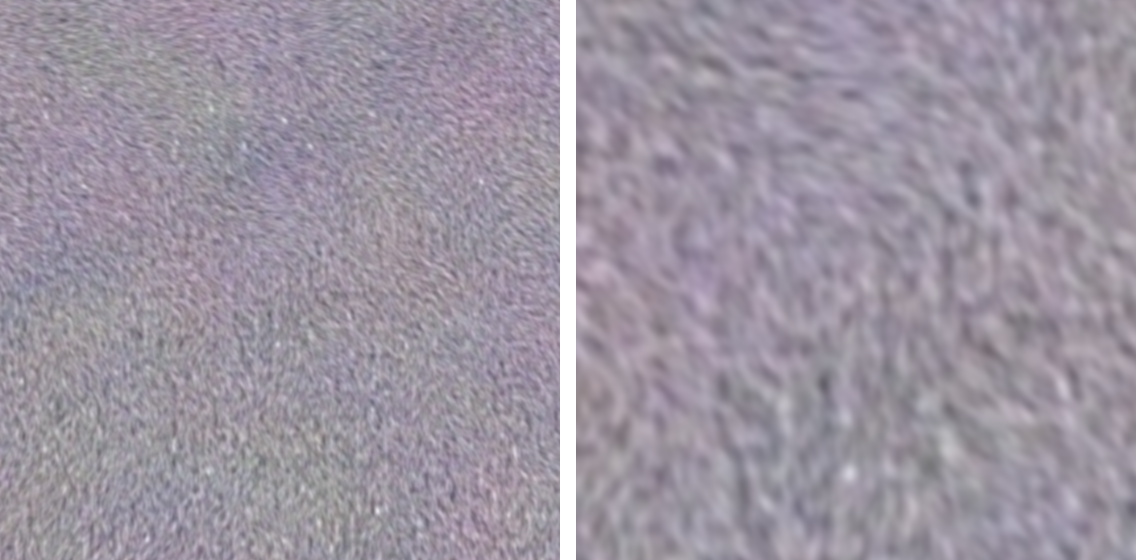
Left: the whole. Right: its middle third, enlarged.
Write a three.js fragment shader that draws this texture.

```glsl
varying vec2 vUv;

const vec3 LILAC_GREY = vec3(0.614, 0.578, 0.635);
const vec3 WARM_SHIFT = vec3(0.022, 0.012, -0.018);
const vec3 GREEN_SHIFT = vec3(-0.018, 0.018, -0.012);
const vec3 BAND_SHADE = vec3(-0.045, -0.028, -0.024);
const vec3 FLECK_LIGHT = vec3(0.20, 0.21, 0.20);
const vec3 PIT_SHADE = vec3(-0.13, -0.13, -0.12);

float hash(vec2 p) {
  return fract(sin(dot(p, vec2(127.1, 311.7))) * 43758.5453);
}

vec2 hash2(vec2 p) {
  return vec2(hash(p), hash(p + 57.3));
}

float cornerSlope(vec2 cell, vec2 corner, vec2 f) {
  return dot(hash2(cell + corner) * 2.0 - 1.0, f - corner);
}

// Gradient noise centred on zero
float noise(vec2 p) {
  vec2 i = floor(p);
  vec2 f = p - i;
  vec2 u = f * f * f * (f * (f * 6.0 - 15.0) + 10.0);
  float low = mix(cornerSlope(i, vec2(0.0), f), cornerSlope(i, vec2(1.0, 0.0), f), u.x);
  float high = mix(cornerSlope(i, vec2(0.0, 1.0), f), cornerSlope(i, vec2(1.0), f), u.x);
  return mix(low, high, u.y);
}

float mottle(vec2 p) {
  return noise(p) + 0.5 * noise(p * 2.1 + 17.0) + 0.3 * noise(p * 4.3 + 41.0);
}

// Streak direction turns from level at upper left to steep at lower right
vec2 streakDirection(vec2 p) {
  float angle = mix(mix(1.1, 1.8, p.x), mix(2.9, 2.4, p.x), p.y);
  angle += 1.1 * noise(p * 9.0 + 5.0);
  return vec2(cos(angle), sin(angle));
}

// Noise smeared along a direction into short worm-like grains
float streakedGrain(vec2 p, vec2 dir, float frequency, float reach) {
  float sum = 0.0;
  for (int k = -3; k <= 3; k++) {
    sum += noise((p + dir * reach * float(k) / 3.0) * frequency);
  }
  return sum / 7.0;
}

// Sparse soft spots, one at most per jittered cell
float spots(vec2 p, vec2 dir, float cells, float share, float radius, float stretch) {
  vec2 q = p * cells;
  vec2 cell = floor(q);
  vec2 d = (q - cell - mix(vec2(0.3), vec2(0.7), hash2(cell + cells))) / cells;
  vec2 along = vec2(dot(d, dir) / stretch, dot(d, vec2(-dir.y, dir.x)));
  float present = step(1.0 - share, hash(cell + 9.7));
  float strength = mix(0.4, 1.0, hash(cell + 23.1));
  return present * strength * exp(-dot(along, along) / (radius * radius));
}

// Soft diagonal band, broken up by noise
float band(vec2 p, float height, float slope, float width) {
  float d = (p.y - height - slope * p.x + 0.08 * noise(p * 6.0)) / width;
  return exp(-d * d) * clamp(0.65 + 1.3 * noise(p * 7.0 + 31.0), 0.0, 1.0);
}

void main() {
  vec2 dir = streakDirection(vUv);
  vec2 ground = vec2(vUv.x, vUv.y + 0.15 * vUv.y * vUv.y);

  // Fine surface grain
  float grain = 0.32 * streakedGrain(ground, dir, 82.0, 0.0065);
  grain += 0.15 * streakedGrain(ground + 3.7, dir, 135.0, 0.004);
  grain += 0.055 * noise(ground * 38.0 + 11.0);
  grain *= mix(1.15, 0.85, vUv.y);

  // Broad tone and colour drift
  float warmth = mottle(vUv * 5.0 + 2.0) + 0.7 * noise(vUv * 38.0 + 71.0);
  float greenness = mottle(vUv * 4.0 + 63.0) + 0.7 * noise(vUv * 43.0 + 29.0);
  vec2 patchOffset = (vUv - vec2(0.38, 0.28)) / vec2(0.36, 0.24);
  float greyPatch = exp(-dot(patchOffset, patchOffset));
  vec3 color = LILAC_GREY + 0.03 * mottle(vUv * 6.0 + 83.0);
  color += WARM_SHIFT * (1.5 * warmth + 0.4 * greyPatch);
  color += GREEN_SHIFT * (1.5 * greenness + 0.7 * greyPatch);
  color += BAND_SHADE * band(vUv, 0.42, 0.62, 0.05);
  color += BAND_SHADE * 0.6 * band(vUv, 0.25, 0.32, 0.035);

  // Grain, bright flecks and dark pits
  color += grain;
  color += FLECK_LIGHT * spots(vUv, dir, 17.0, 0.13, 0.0045, 1.4);
  color += PIT_SHADE * spots(vUv, dir, 14.0, 0.22, 0.0065, 1.8);
  gl_FragColor = vec4(clamp(color, 0.0, 1.0), 1.0);
}
```
